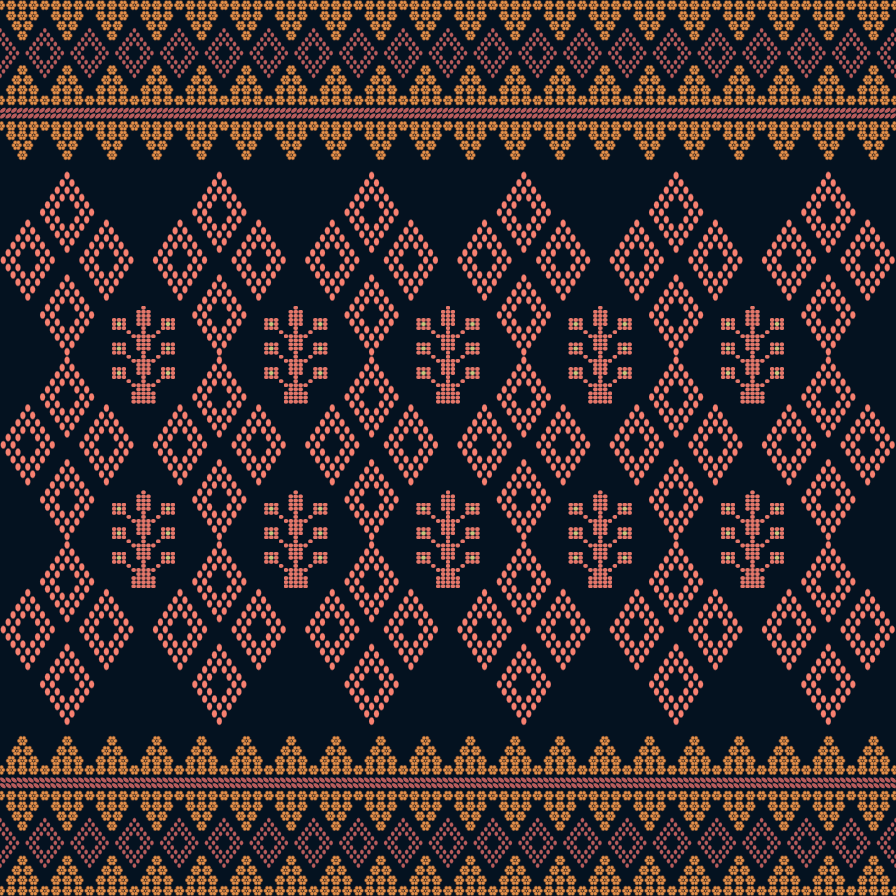
Write a Shadertoy shader that draws this pattern.

```glsl
// Woven cloth: columns of beaded diamond clusters with beaded plants between them,
// framed above and below by mirrored borders of flower triangles and small diamonds.
// Every motif is a distance function on a folded grid; the canvas is 768 units high.

const float SIZE = 768.0;
const float TOOTH = 38.4;                  // width of one border repeat
const vec2 REPEAT = vec2(130.5, 158.3);    // spacing of clusters and plants
const vec3 NIGHT = vec3(0.015, 0.07, 0.125);
const vec3 CORAL = vec3(0.97, 0.50, 0.44);
const vec3 ROSE = vec3(0.72, 0.36, 0.36);
const vec3 AMBER = vec3(0.90, 0.57, 0.29);
const vec3 BROWN = vec3(0.46, 0.29, 0.18);
const vec3 LIME = vec3(0.86, 0.84, 0.52);

// Coverage of a shape at signed distance d, with edge width w
float cover(float d, float w) { return clamp(0.5 - d / w, 0.0, 1.0); }

// Offset from the nearest repeat whose index lies between first and last
vec2 fold(vec2 p, vec2 origin, vec2 pitch, vec2 first, vec2 last) {
    return p - origin - pitch * clamp(round((p - origin) / pitch), first, last);
}

float ellipse(vec2 q, vec2 radius) {
    return (length(q / radius) - 1.0) * min(radius.x, radius.y);
}

// Hollow diamond: two rings of beads on a slanted lattice
float beadDiamond(vec2 q, vec2 pitch, vec2 radius) {
    vec2 s = q / pitch;
    vec2 cell = floor(0.5 * vec2(s.y + s.x, s.y - s.x)) + 0.5;
    float ring = max(abs(cell.x), abs(cell.y));
    vec2 bead = pitch * vec2(cell.x - cell.y, cell.x + cell.y);
    return ring > 1.0 && ring < 3.0 ? ellipse(q - bead, radius) : 9.0;
}

// Four diamonds: above, below and on both sides
float cluster(vec2 q) {
    vec2 pitch = vec2(4.2, 6.3), radius = vec2(2.2, 3.2);
    float upright = beadDiamond(vec2(q.x, abs(q.y) - 44.0), pitch, radius);
    float side = beadDiamond(vec2(abs(q.x) - 33.7, q.y + 3.0), pitch, radius);
    return min(upright, side);
}

// Plant on a bead grid of 24 rows; x is distance, y is 1 on the pale beads
vec2 plant(vec2 q) {
    vec2 pitch = vec2(4.2, 3.5);
    vec2 s = vec2(q.x / pitch.x + 0.5, q.y / pitch.y + 12.0);
    vec2 cell = floor(s);
    float m = abs(cell.x), row = cell.y, step6 = mod(row, 6.0);
    bool inside = row >= 0.0 && row < 24.0;
    bool stem = m < 0.5 || (m < 1.5 && row < 20.0 && step6 > 0.5 && step6 < 4.5);
    bool base = row > 19.5 && m < (row > 20.5 ? 2.5 : 1.5);
    bool block = row < 18.0 && abs(step6 - 4.0) < 1.5 && abs(m - 5.0) < 1.5;
    bool branch = row > 5.5 && row < 21.0 && m > 0.5 && abs(m + step6 - 3.0) < 0.5;
    bool pale = block && abs(step6 - 4.0) < 0.5 && abs(m - 5.0) < 0.5;
    float d = ellipse((fract(s) - 0.5) * pitch, vec2(2.0, 1.75));
    return vec2(inside && (stem || base || block || branch) ? d : 9.0, float(pale));
}

// Six round petals about a small heart
float flower(vec2 q) {
    float sector = 1.0471976;
    float a = atan(q.y, q.x);
    a -= sector * round(a / sector);
    vec2 petal = length(q) * vec2(cos(a), sin(a)) - vec2(2.75, 0.0);
    return min(length(petal) - 1.45, length(q) - 0.8);
}

// Row of n flowers centred on x = 0
float flowerRow(vec2 q, float n) {
    float gap = 0.25 * TOOTH, mid = 0.5 * (n - 1.0);
    float i = clamp(round(q.x / gap + mid), 0.0, n - 1.0);
    return flower(vec2(q.x - (i - mid) * gap, q.y));
}

// Triangle of flowers growing from one at the tip towards its base
float flowerTriangle(vec2 q, float toBase) {
    float d = 9.0;
    for (int r = 0; r < 3; r++)
        d = min(d, flowerRow(q - vec2(0.0, 8.5 * toBase * float(r)), float(r + 1)));
    return d;
}

// Two rows of slanted beads
float twistedCord(vec2 q) {
    float lane = clamp(floor(q.y / 4.8), -1.0, 0.0) + 0.5;
    float y = q.y - 4.8 * lane;
    float x = mod(q.x + 0.6 * y, 4.8) - 2.4;
    return ellipse(vec2(x, y), vec2(2.1, 2.2));
}

void mainImage(out vec4 fragColor, in vec2 fragCoord) {
    float w = 1.1 * SIZE / iResolution.y;
    vec2 p = fragCoord * SIZE / iResolution.y;
    p.y = SIZE - p.y;
    vec3 color = NIGHT;

    // Field: six by three clusters, five by two plants
    vec2 c = fold(p, vec2(57.5, 226.0), REPEAT, vec2(0.0), vec2(5.0, 2.0));
    color = mix(color, CORAL, cover(cluster(c), w));
    vec2 bead = plant(fold(p, vec2(123.0, 304.0), REPEAT, vec2(0.0), vec2(4.0, 1.0)));
    color = mix(color, mix(CORAL, LIME, bead.y), 0.92 * cover(bead.x, w));

    // Borders: the lower one mirrors the upper
    float y = min(p.y, SIZE - p.y);
    float x = mod(p.x, TOOTH) - 0.5 * TOOTH;
    float xGap = mod(p.x + 0.5 * TOOTH, TOOTH) - 0.5 * TOOTH;
    float gems = beadDiamond(vec2(xGap, y - 45.5), vec2(3.0, 3.9), vec2(1.5, 1.9));
    color = mix(color, ROSE, cover(min(gems, twistedCord(vec2(p.x, y - 97.0))), w));

    float blooms = min(flowerTriangle(vec2(x, y - 30.5), -1.0),
                       flowerTriangle(vec2(x, y - 60.0), 1.0));
    blooms = min(blooms, flowerTriangle(vec2(x, y - 133.0), -1.0));
    for (int i = 0; i < 3; i++) {
        float level = i == 0 ? 4.5 : (i == 1 ? 86.0 : 108.0);
        blooms = min(blooms, flowerRow(vec2(x, y - level), 5.0));
    }
    color = mix(color, BROWN, cover(blooms - 0.4, w));
    color = mix(color, AMBER, cover(blooms + 0.2, w));
    fragColor = vec4(color, 1.0);
}
```
